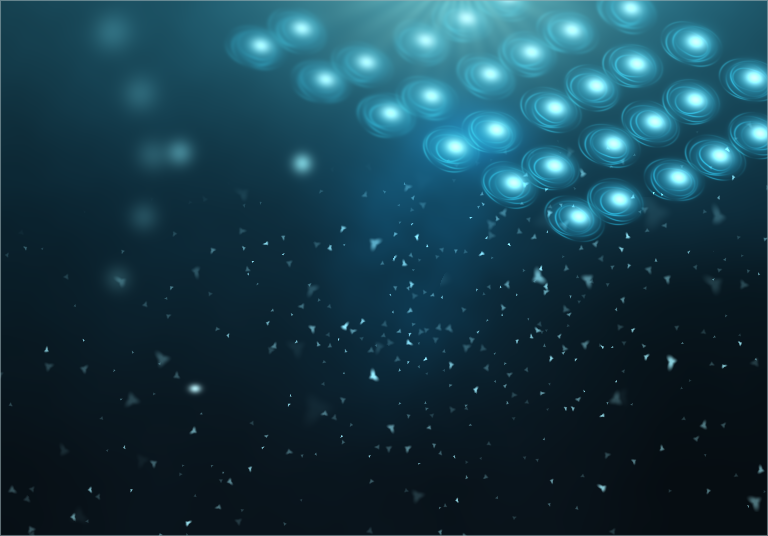
A WebGL 2 fragment shader for this background:

```glsl
#version 300 es
precision highp float;

uniform vec2 u_resolution;
out vec4 fragColor;

vec3 hash3(vec2 cell) {
    vec3 h = fract(cell.xyx * vec3(0.1031, 0.1030, 0.0973));
    h += dot(h, h.yzx + 33.33);
    return fract((h.xxy + h.yzz) * h.zyx);
}

mat2 rotation(float angle) {
    float c = cos(angle), s = sin(angle);
    return mat2(c, s, -s, c);
}

float blob(vec2 d, vec2 radius) {
    d /= radius;
    return exp(-dot(d, d));
}

float murk(vec2 p) {
    float sum = 0.0, gain = 0.5;
    for (int i = 0; i < 5; i++) {
        p = rotation(0.9) * p * 1.8 + 1.3;
        sum += gain * sin(p.x + 1.4 * sin(p.y));
        gain *= 0.6;
    }
    return sum;
}

// One jittered, ragged flake in some of the cells
float flakes(vec2 p, float scale, float size, float density) {
    vec2 cell = floor(p * scale);
    vec3 h = hash3(cell + scale);
    vec3 k = hash3(cell + scale + 57.0);
    vec2 d = rotation(0.6 + 2.0 * k.x) * (fract(p * scale) - 0.25 - 0.5 * h.xy);
    float r = size * (0.45 + 0.8 * k.y * k.y);
    float ragged = 1.0 + 0.25 * sin(3.0 * atan(d.y, d.x) + 6.0 * h.x);
    float reach = length(d * vec2(1.0, 1.0 + 0.7 * k.z)) * ragged / r;
    return (1.0 - smoothstep(0.2, 1.4, reach)) * step(h.z, density) * (0.2 + 0.9 * k.z * k.z);
}

// Small hot core, dim halo and broken, nested rings
vec3 lamp(vec2 d, float seed, float haze) {
    vec3 light = vec3(0.72, 0.80, 0.76) * blob(rotation(0.25) * d, vec2(0.018, 0.0135));
    light += vec3(0.08, 0.40, 0.50) * blob(d, vec2(0.033, 0.025));
    vec2 e = rotation(0.3) * (d + vec2(0.008, 0.004));
    float r = length(e * vec2(1.0, 1.4));
    float angle = atan(e.y, e.x);
    float lower = 0.25 + 0.75 * smoothstep(0.6, -0.7, sin(angle + 0.5));
    float width = 0.0020 + 0.003 * haze;
    for (int i = 0; i < 4; i++) {
        float k = float(i);
        float drift = 0.003 * sin(angle * 2.0 + seed + 1.9 * k);
        float ring = (r - 0.030 - 0.0085 * k + drift) / width;
        float broken = 0.55 + 0.45 * sin(angle * (1.0 + k) + seed * 1.7 + k);
        light += vec3(0.06, 0.36, 0.45) * lower * broken * (1.0 - 0.6 * haze) * exp(-ring * ring);
    }
    return light + vec3(0.02, 0.13, 0.18) * (1.0 - smoothstep(0.035, 0.064, r));
}

void main() {
    vec2 p = gl_FragCoord.xy / u_resolution.y;
    float cloud = murk(p * 4.0);

    // Deep water, brighter toward the surface
    vec3 color = mix(vec3(0.035, 0.075, 0.105), vec3(0.05, 0.17, 0.23), smoothstep(0.05, 0.7, p.y));
    color = mix(color, vec3(0.10, 0.30, 0.37), smoothstep(0.55, 1.05, p.y));
    color *= 1.0 - 0.35 * smoothstep(0.95, 1.3, p.x) * smoothstep(0.62, 0.42, p.y);
    color *= 1.0 - 0.2 * smoothstep(0.3, 0.0, p.x) + 0.07 * cloud;

    // Surface glow and its rays
    vec2 source = p - vec2(0.86, 1.06);
    float bearing = atan(source.x, -source.y);
    float rays = 0.5 + 0.25 * sin(bearing * 13.0) + 0.25 * sin(bearing * 31.0 + 1.0);
    color += vec3(0.07, 0.20, 0.22) * blob(source, vec2(0.46, 0.30));
    color += vec3(0.24, 0.24, 0.18) * blob(source, vec2(0.27, 0.18)) * (0.85 + 0.3 * rays);

    // Blue plume below the lamps
    float plume = blob(vec2(p.x - 0.78 - 0.12 * (p.y - 0.4), p.y - 0.56), vec2(0.16, 0.28));
    color += vec3(0.01, 0.12, 0.18) * plume * (0.9 + 0.4 * cloud);
    color += vec3(0.01, 0.12, 0.20) * blob(p - vec2(0.89, 0.74), vec2(0.09, 0.06));

    // Slanted lattice of lamps, hazier in the upper rows
    for (int row = 0; row < 6; row++) {
        for (int i = 0; i < 6 - row / 5 * 4; i++) {
            float j = float(i), k = float(row);
            vec2 center = vec2(1.08, 0.596) + k * vec2(-0.121, 0.063) + j * vec2(0.0875, 0.041);
            center += vec2(0.013 * sin(4.2 * j), -0.009 * min(j, 1.0));
            center += step(1.5, k) * vec2(0.012, 0.004);
            float haze = smoothstep(1.5, 4.0, k);
            color += lamp(p - center, j * 2.0 + k, haze) * (1.0 - 0.25 * haze) * (1.0 - min(color, 1.0));
        }
    }

    // Drifting specks, thickest under the lamps
    float below = 1.0 - smoothstep(0.58, 0.74, p.y + 0.15 * (0.9 - p.x));
    float swarm = blob(p - vec2(0.92, 0.45), vec2(0.34, 0.28));
    float specks = 1.1 * flakes(p + 0.11, 13.0, 0.15, 0.10 + 0.18 * swarm);
    specks += 1.2 * flakes(p + 0.37, 27.0, 0.18, 0.07 + 0.30 * swarm);
    specks += 1.1 * flakes(rotation(0.5) * p + 3.0, 44.0, 0.22, 0.07 + 0.30 * swarm);
    specks += 0.25 * flakes(p + 1.7, 9.0, 0.20, 0.15 + 0.3 * swarm);
    color += vec3(0.46, 0.66, 0.68) * specks * below;

    // Soft out-of-focus discs on the left
    for (int i = 0; i < 5; i++) {
        float k = float(i);
        vec2 center = vec2(0.21 + 0.075 * sin(0.75 * k), 0.94 - 0.115 * k);
        color += vec3(0.09, 0.14, 0.14) * blob(p - center, vec2(0.036 - 0.003 * k));
    }
    color += vec3(0.38, 0.52, 0.50) * blob(p - vec2(0.564, 0.695), vec2(0.018));
    color += vec3(0.19, 0.29, 0.29) * blob(p - vec2(0.336, 0.715), vec2(0.024));
    color += vec3(0.65, 0.80, 0.80) * blob(p - vec2(0.364, 0.275), vec2(0.011, 0.008));

    // Pale hairline frame
    vec2 inset = min(p, u_resolution / u_resolution.y - p);
    color = mix(color, vec3(0.6, 0.68, 0.7), 0.6 * smoothstep(0.003, 0.001, min(inset.x, inset.y)));
    fragColor = vec4(min(color, 1.0), 1.0);
}
```
